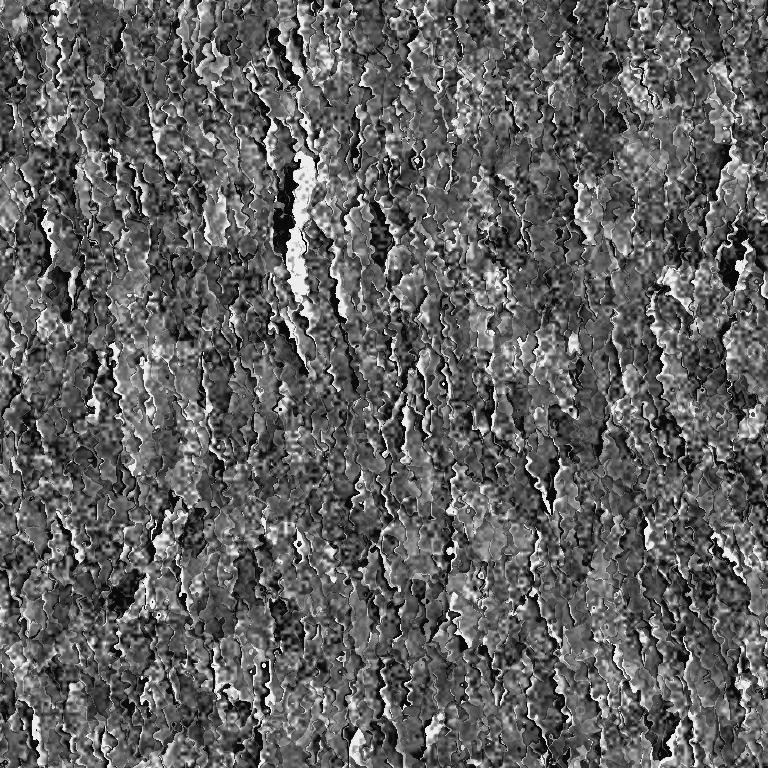
Reproduce this texture procedurally as a three.js fragment shader.

```glsl
// Rough grey bark: upright cellular flakes with lit and shaded rims, plus fine grit.
varying vec2 vUv;

#define FLAKES vec2(30.0, 15.0)  // large flakes across and up
#define CHIPS vec2(64.0, 37.0)   // small flakes across and up
#define GRIT 215.0               // grit grains across
#define LEAN 0.10                // slant of the streaks
#define RAGGED 0.0065            // raggedness of the rims
#define RIM 2.5                  // strength of rim light and shade
#define PATCH 1.15               // tone spread between flakes
#define CHIP_MIX 0.72            // weight of the small flakes
#define GRIT_MIX 1.15            // weight of the grit
#define MID_GREY 0.36
#define CONTRAST 0.18

float hash(vec2 p) {
  vec3 q = fract(vec3(p.xyx) * 0.1031);
  q += dot(q, q.yzx + 33.33);
  return fract((q.x + q.y) * q.z);
}

vec2 hash2(vec2 p) {
  return vec2(hash(p + 17.3), hash(p + 71.9));
}

// Smooth value noise from -1 to 1
float noise(vec2 p) {
  vec2 cell = floor(p);
  vec2 f = fract(p);
  f = f * f * (3.0 - 2.0 * f);
  float low = mix(hash(cell), hash(cell + vec2(1.0, 0.0)), f.x);
  float high = mix(hash(cell + vec2(0.0, 1.0)), hash(cell + 1.0), f.x);
  return 2.0 * mix(low, high, f.y) - 1.0;
}

// Cellular flakes: one tone each, with a bright left rim and a dark right rim
float flakes(vec2 p) {
  vec2 cell = floor(p);
  float nearDist = 9.0;
  float nextDist = 9.0;
  vec2 nearPos = vec2(0.0), nextPos = vec2(0.0);
  vec2 nearId = vec2(0.0), nextId = vec2(0.0);
  for (int j = -1; j <= 1; j++) {
    for (int i = -1; i <= 1; i++) {
      vec2 id = cell + vec2(float(i), float(j));
      vec2 pos = id + hash2(id);
      float d = distance(p, pos);
      if (d < nearDist) {
        nextDist = nearDist; nextPos = nearPos; nextId = nearId;
        nearDist = d; nearPos = pos; nearId = id;
      } else if (d < nextDist) {
        nextDist = d; nextPos = pos; nextId = id;
      }
    }
  }
  float rim = 1.0 - smoothstep(0.08, 0.45, nextDist - nearDist);
  float facing = (nearPos.x - nextPos.x) / max(distance(nearPos, nextPos), 0.001);
  float strength = mix(-0.5, 1.1, hash(nearId + nextId + 5.7));
  return RIM * rim * facing * strength + PATCH * (hash(nearId + 3.1) - 0.5);
}

void main() {
  // Slanted, wavy and ragged coordinates
  vec2 p = vUv;
  p.x += LEAN * p.y + 0.012 * sin(7.0 * p.y + 5.0 * p.x) + 0.005 * sin(19.0 * p.y - 11.0 * p.x);
  p += RAGGED * vec2(noise(vUv * 120.0), 1.4 * noise(vUv * 120.0 + 40.0));

  // Two sizes of flakes
  float relief = flakes(p * FLAKES) + CHIP_MIX * flakes(p * CHIPS + 50.0);

  // Grit gathers in some places and leaves others flat
  float gritty = mix(0.45, 1.4, smoothstep(-0.5, 0.5, noise(p * vec2(48.0, 30.0) + 90.0)));
  relief += GRIT_MIX * gritty * noise(vUv * GRIT + 20.0);

  // Tone curve with a longer bright end
  float lift = max(relief, 0.0);
  float grey = MID_GREY + CONTRAST * relief + 0.04 * lift * lift;
  gl_FragColor = vec4(vec3(clamp(grey, 0.04, 0.93)), 1.0);
}
```
